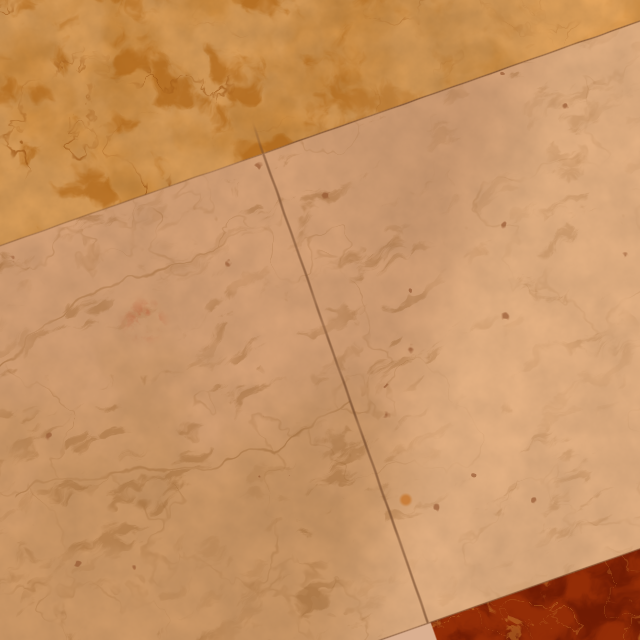
Write a three.js fragment shader that draws this texture.

```glsl
// Polished marble floor: large square slabs on a tilted grid, two cream ones between
// an ochre row and a red corner slab. Clouds, veins and stains come from warped
// value noise, thin seams from line distances, and a soft diagonal light lies on top.
varying vec2 vUv;

const vec2 CORNER = vec2(0.4115, 0.7604);   // where four slabs meet
const float TILT = 0.3375;                  // grid angle in radians
const float SLAB = 0.778;                   // slab side
const float SEAM = 0.0018;                  // half width of the upright seam
const float SOFT = 0.0016;                  // edge smoothing
const vec3 CREAM_SHADE = vec3(0.802, 0.602, 0.440);
const vec3 CREAM_WARM = vec3(0.778, 0.576, 0.385);
const vec3 CREAM_LIT = vec3(0.850, 0.658, 0.485);
const vec3 OCHRE = vec3(0.803, 0.578, 0.325);
const vec3 OCHRE_DEEP = vec3(0.755, 0.512, 0.232);
const vec3 RUST = vec3(0.600, 0.320, 0.070);
const vec3 RED_DARK = vec3(0.440, 0.105, 0.012);
const vec3 RED = vec3(0.580, 0.175, 0.024);
const vec3 GOLD = vec3(0.740, 0.440, 0.160);
const vec3 PALE = vec3(0.860, 0.690, 0.570);
const vec3 VEIN = vec3(0.600, 0.390, 0.190);
const vec3 GROUT = vec3(0.470, 0.300, 0.180);

float hash(vec2 p) {
  return fract(sin(dot(p, vec2(127.1, 311.7))) * 43758.5453);
}

float noise(vec2 p) {
  vec2 i = floor(p), f = fract(p);
  f = f * f * (3.0 - 2.0 * f);
  return mix(mix(hash(i), hash(i + vec2(1.0, 0.0)), f.x),
             mix(hash(i + vec2(0.0, 1.0)), hash(i + 1.0), f.x), f.y);
}

float fbm(vec2 p) {
  float sum = 0.0, amp = 0.5;
  for (int i = 0; i < 5; i++) {
    sum += amp * noise(p);
    p = mat2(1.6, 1.2, -1.2, 1.6) * p + 7.3;
    amp *= 0.5;
  }
  return sum / 0.97;
}

// Thin line along the mid level of a noise field
float ridge(vec2 p, float width) {
  return 1.0 - smoothstep(0.0, width, abs(fbm(p) - 0.5));
}

// Fine crack between two points; p is already warped
float crack(vec2 p, vec2 a, vec2 b) {
  vec2 d = b - a;
  float t = clamp(dot(p - a, d) / dot(d, d), 0.0, 1.0);
  return 1.0 - smoothstep(0.0002, 0.0036, length(p - a - d * t));
}

// Sparse ragged specks, one candidate per cell
float specks(vec2 p, float cells, float share) {
  vec2 id = floor(p * cells);
  vec2 center = 0.3 + 0.4 * vec2(hash(id + 3.1), hash(id + 8.7));
  float radius = mix(0.05, 0.14, hash(id + 5.5));
  float d = length(fract(p * cells) - center) + 0.14 * (noise(p * 190.0) - 0.5);
  return step(1.0 - share, hash(id)) * (1.0 - smoothstep(radius * 0.2, radius, d));
}

float line(float d, float halfWidth) {
  return 1.0 - smoothstep(halfWidth - SOFT, halfWidth + SOFT, abs(d));
}

vec3 creamStone(vec2 p, vec2 warped, float light) {
  float cloud = fbm(warped * 9.0 + 2.0);
  float warm = smoothstep(0.55, 0.15, p.y + 0.35 * (cloud - 0.5));
  vec3 c = mix(mix(CREAM_SHADE, CREAM_WARM, warm), CREAM_LIT, light);
  c *= 1.0 + 0.08 * (cloud - 0.5) + 0.09 * (fbm(p * 36.0) - 0.5);
  float patches = smoothstep(0.44, 0.66, fbm(p * 10.0 + 31.0));
  float veins = ridge(warped * 6.0 + 11.0, 0.013) * noise(p * 35.0) * 0.55;
  // Short flecks lying along the slab
  vec2 grain = mat2(0.87, -0.5, 0.5, 0.87) * warped;
  veins += smoothstep(0.60, 0.76, fbm(grain * vec2(22.0, 48.0) + 4.0)) * (0.3 + 0.5 * patches);
  float cracks = crack(warped, vec2(-0.02, 0.41), vec2(0.13, 0.54));
  cracks = max(cracks, crack(warped, vec2(0.13, 0.54), vec2(0.39, 0.64)));
  cracks = max(cracks, crack(warped, vec2(0.02, 0.23), vec2(0.42, 0.29)));
  cracks = max(cracks, crack(warped, vec2(0.42, 0.29), vec2(0.54, 0.38)));
  veins = max(veins, cracks * (0.2 + 0.8 * noise(p * 28.0)));
  c = mix(c, VEIN, clamp(veins, 0.0, 1.0) * mix(0.50, 0.28, light));
  // Rosy blotch, amber spot and scattered specks
  float rosy = smoothstep(0.045, 0.005, length(p - vec2(0.225, 0.50)));
  c = mix(c, vec3(0.74, 0.42, 0.27), rosy * smoothstep(0.42, 0.66, fbm(p * 50.0)) * 0.75);
  float amber = smoothstep(0.012, 0.005, length(p - vec2(0.634, 0.219)));
  c = mix(c, vec3(0.78, 0.46, 0.17), amber * 0.8);
  return mix(c, vec3(0.58, 0.33, 0.18), specks(p, 21.0, 0.07) * 0.65);
}

vec3 ochreStone(vec2 p, vec2 warped, float light) {
  float cloud = fbm(warped * 9.0 + 17.0);
  vec3 c = mix(OCHRE, OCHRE_DEEP, smoothstep(0.40, 0.74, cloud));
  c *= 1.0 + 0.14 * (fbm(p * 38.0) - 0.5) + 0.06 * light;
  float left = 1.0 - 0.75 * smoothstep(0.42, 0.75, p.x);
  float stain = smoothstep(0.55, 0.76, fbm(warped * 20.0 + 5.0)) * left;
  c = mix(c, vec3(0.68, 0.39, 0.08), stain * 0.7);
  float veins = ridge(warped * 13.0 + 23.0, 0.022) * smoothstep(0.42, 0.64, fbm(p * 9.0 + 9.0));
  c = mix(c, RUST, veins * left * noise(p * 40.0) * 0.75);
  return mix(c, vec3(0.36, 0.16, 0.06), specks(p + 0.03, 15.0, 0.03) * 0.8);
}

vec3 redStone(vec2 p, vec2 warped) {
  vec3 c = mix(RED_DARK, RED, smoothstep(0.28, 0.62, fbm(warped * 24.0)));
  float scratches = ridge(warped * vec2(14.0, 24.0) + 6.0, 0.012) * noise(p * 30.0);
  float flakes = smoothstep(0.68, 0.78, fbm(warped * 34.0 + 14.0));
  return mix(c, GOLD, clamp(scratches + flakes, 0.0, 1.0) * 0.6);
}

void main() {
  vec2 p = vUv;
  vec2 warped = p + 0.05 * (vec2(fbm(p * 13.0), fbm(p * 13.0 + 40.0)) - 0.5);
  warped += 0.012 * (vec2(noise(p * 55.0), noise(p * 55.0 + 20.0)) - 0.5);
  float c = cos(TILT), s = sin(TILT);
  vec2 q = mat2(c, -s, s, c) * (p - CORNER);
  float beam = p.x - 0.50 - 0.30 * p.y + 0.05 * (noise(p * 5.0) - 0.5);
  float light = smoothstep(-0.06, 0.13, beam);

  // Slabs by row and column
  vec3 lower = mix(PALE, redStone(p, warped), smoothstep(-SOFT, SOFT, q.x - 0.004));
  vec3 color = mix(lower, creamStone(p, warped, light), smoothstep(-SOFT, SOFT, q.y + SLAB));
  color = mix(color, ochreStone(p, warped, light), smoothstep(-SOFT, SOFT, q.y));
  color *= 1.0 - 0.025 * exp(-pow((beam + 0.08) / 0.08, 2.0));

  // Seams; the upright one fades out inside the ochre row
  float worn = 0.6 + 0.4 * noise(p * 45.0);
  float wobble = 0.0012 * (noise(p * 30.0) - 0.5);
  float upright = line(q.x + wobble, SEAM) * smoothstep(0.06, 0.0, q.y) * step(-SLAB, q.y);
  float upper = line(q.y + wobble, SEAM * 0.5) * mix(0.6, 1.0, smoothstep(-0.1, 0.1, q.x));
  float base = line(q.y + SLAB, SEAM * 0.5) * 0.8;
  color = mix(color, GROUT, max(upright * 0.8, max(upper, base)) * worn);
  gl_FragColor = vec4(color, 1.0);
}
```
